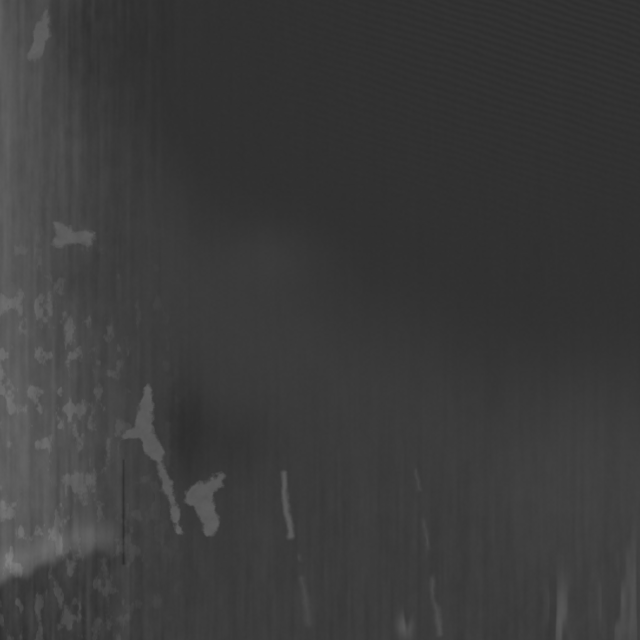
A WebGL 1 fragment shader for this texture:

```glsl
precision highp float;

uniform vec2 u_resolution;

float hash(vec2 p) {
  return fract(sin(dot(p, vec2(127.1, 311.7))) * 43758.55);
}

float noise(vec2 p) {
  vec2 cell = floor(p);
  vec2 f = fract(p);
  f = f * f * (3.0 - 2.0 * f);
  float low = mix(hash(cell), hash(cell + vec2(1.0, 0.0)), f.x);
  float high = mix(hash(cell + vec2(0.0, 1.0)), hash(cell + 1.0), f.x);
  return mix(low, high, f.y);
}

float fbm(vec2 p) {
  float sum = 0.0;
  float weight = 0.5;
  for (int i = 0; i < 4; i++) {
    sum += weight * noise(p);
    p = p * 2.03 + 17.3;
    weight *= 0.5;
  }
  return sum / 0.9375;
}

// Distance to a segment whose radius tapers from ra to rb
float taper(vec2 p, vec2 a, vec2 b, float ra, float rb) {
  vec2 ab = b - a;
  float t = clamp(dot(p - a, ab) / dot(ab, ab), 0.0, 1.0);
  return length(p - a - ab * t) - mix(ra, rb, t);
}

float fill(float d, float softness) {
  return 1.0 - smoothstep(-softness, softness, d);
}

float glow(vec2 p, vec2 center, vec2 radius) {
  vec2 q = (p - center) / radius;
  return exp(-dot(q, q));
}

float baseTone(vec2 p) {
  float edge = 0.39 + 0.62 * pow(max(1.0 - p.x, 0.0), 2.3);
  edge += 0.10 * (fbm(p * vec2(9.0, 4.0)) - 0.5);
  float veil = 1.0 - smoothstep(-0.13, 0.16, p.y - edge);
  float tone = mix(0.192, 0.232, veil);
  tone += 0.085 * exp(-pow(p.x / 0.13, 2.0)) + 0.035 * exp(-p.x / 0.035);
  tone += 0.035 * glow(p, vec2(0.09, 0.28), vec2(0.12, 0.20));
  tone += 0.018 * glow(p, vec2(0.43, 0.60), vec2(0.08, 0.05));
  tone += 0.022 * glow(p, vec2(0.92, 0.24), vec2(0.16, 0.18));
  tone -= 0.045 * glow(p, vec2(0.29, 0.33), vec2(0.035, 0.08));
  tone -= 0.025 * glow(p, vec2(0.37, 0.31), vec2(0.07, 0.06));
  tone -= 0.030 * glow(p, vec2(0.12, 0.57), vec2(0.035, 0.04));
  return tone - 0.025 * glow(p, vec2(0.11, 0.90), vec2(0.03, 0.09));
}

// Vertical scratches and flecks, strongest at the left and bottom
float wornGrain(vec2 p) {
  float left = 1.0 - smoothstep(0.08, 0.34, p.x);
  float low = 1.0 - smoothstep(0.05, 0.55, p.y);
  float amount = 0.05 + 0.65 * left + 0.32 * low;
  float scratches = noise(vec2(p.x * 145.0, p.y * 5.0)) - 0.5;
  scratches += 0.6 * (noise(vec2(p.x * 240.0, p.y * 18.0)) - 0.5);
  float flecks = fbm(p * vec2(85.0, 48.0)) - 0.5;
  float chips = smoothstep(0.57, 0.75, fbm(p * vec2(65.0, 36.0) + 9.0));
  float lowerLeft = left * (1.0 - smoothstep(0.45, 0.75, p.y));
  return amount * (0.050 * scratches + 0.055 * flecks) + 0.07 * chips * lowerLeft;
}

float barePatches(vec2 p) {
  float d = taper(p, vec2(0.072, 0.982), vec2(0.066, 0.945), 0.006, 0.014);
  d = min(d, taper(p, vec2(0.066, 0.945), vec2(0.054, 0.917), 0.012, 0.008));
  d = min(d, taper(p, vec2(0.087, 0.649), vec2(0.103, 0.634), 0.006, 0.009));
  d = min(d, taper(p, vec2(0.090, 0.622), vec2(0.139, 0.632), 0.007, 0.012));
  d = min(d, taper(p, vec2(0.232, 0.390), vec2(0.226, 0.325), 0.005, 0.016));
  d = min(d, taper(p, vec2(0.196, 0.319), vec2(0.228, 0.325), 0.004, 0.013));
  d = min(d, taper(p, vec2(0.228, 0.325), vec2(0.253, 0.270), 0.013, 0.009));
  d = min(d, taper(p, vec2(0.253, 0.270), vec2(0.280, 0.170), 0.008, 0.003));
  d = min(d, taper(p, vec2(0.342, 0.248), vec2(0.305, 0.222), 0.010, 0.016));
  return min(d, taper(p, vec2(0.315, 0.225), vec2(0.330, 0.171), 0.022, 0.010));
}

float thinStreaks(vec2 p) {
  float first = fill(taper(p, vec2(0.443, 0.260), vec2(0.453, 0.163), 0.004, 0.005), 0.004);
  float tail = fill(taper(p, vec2(0.466, 0.130), vec2(0.483, 0.025), 0.002, 0.004), 0.007);
  float d = taper(p, vec2(0.651, 0.265), vec2(0.667, 0.150), 0.001, 0.003);
  d = min(d, taper(p, vec2(0.667, 0.150), vec2(0.687, 0.010), 0.002, 0.004));
  float broken = smoothstep(0.25, 0.65, noise(p * vec2(70.0, 45.0)));
  return first + (0.5 * tail + 0.55 * fill(d, 0.005)) * broken;
}

void main() {
  vec2 p = gl_FragCoord.xy / u_resolution;
  float tone = baseTone(p) + wornGrain(p);

  // Fine slanting ripples
  float bend = 5.0 * fbm(p * vec2(14.0, 20.0));
  float ripple = sin(p.y * 530.0 + p.x * 170.0 + bend);
  tone += 0.008 * ripple * smoothstep(0.25, 0.9, p.x) * smoothstep(0.55, 1.0, p.y);

  // Scalloped dark foot beneath a pale ledge
  float ledge = 0.105 + 0.042 * smoothstep(0.0, 0.13, p.x);
  float scallop = ledge - 0.018 + 0.012 * abs(sin(p.x * 72.0));
  float side = 1.0 - smoothstep(0.17, 0.195, p.x);
  float foot = side * (1.0 - smoothstep(scallop - 0.012, scallop + 0.008, p.y));
  float rim = side * glow(p, vec2(p.x, ledge + 0.014), vec2(1.0, 0.022));
  tone = mix(tone, 0.225 + wornGrain(p), 0.88 * foot);
  tone += 0.065 * rim * (1.0 - foot);
  tone -= 0.075 * fill(taper(p, vec2(0.193, 0.28), vec2(0.193, 0.12), 0.001, 0.002), 0.003);

  // Exposed patches with ragged rims
  float ragged = 0.020 * (fbm(p * 65.0) - 0.5);
  float patchTone = 0.375 + 0.06 * (fbm(p * 90.0) - 0.5);
  tone = mix(tone, patchTone, 0.85 * fill(barePatches(p) + ragged, 0.004));
  tone += 0.12 * thinStreaks(p + vec2(ragged * 0.4, 0.0));

  // Pale wear along the bottom
  float wear = smoothstep(0.35, 0.75, noise(p * vec2(110.0, 16.0)));
  float spots = glow(p, vec2(0.632, 0.022), vec2(0.012, 0.022));
  spots += 0.8 * glow(p, vec2(0.875, 0.035), vec2(0.018, 0.06));
  spots += 0.7 * glow(p, vec2(0.975, 0.06), vec2(0.035, 0.09));
  tone += 0.12 * spots * wear;

  tone += 0.007 * (noise(p * 260.0) - 0.5);
  gl_FragColor = vec4(vec3(clamp(tone, 0.0, 1.0)), 1.0);
}
```
